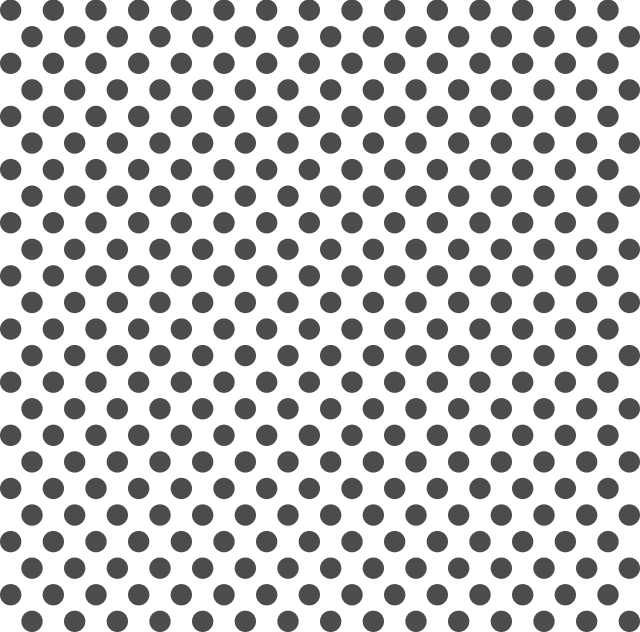
Write a WebGL 2 fragment shader that draws this pattern.

```glsl
#version 300 es
precision highp float;

uniform vec2 u_resolution;
out vec4 fragColor;

// Lengths are fractions of the canvas width
const float COLUMNS = 15.0;
const float COLUMN_PITCH = 1.0 / COLUMNS;
const float ROW_PITCH = 0.04152;
const float DOT_RADIUS = 0.25 * COLUMN_PITCH;
const vec3 PAPER = vec3(1.0);
const vec3 DOT_GREY = vec3(0.30);

// Signed distance to the nearest dot of the staggered grid
float staggeredDots(vec2 p) {
    float rowCoord = (p.y - DOT_RADIUS) / ROW_PITCH + 0.5;
    float row = floor(rowCoord);

    // Alternate rows shift by half a column
    float shift = mod(row, 2.0) < 0.5 ? 0.75 : 0.25;
    vec2 cell = vec2(p.x / COLUMN_PITCH - shift + 0.5, rowCoord);
    vec2 offset = (fract(cell) - 0.5) * vec2(COLUMN_PITCH, ROW_PITCH);
    return length(offset) - DOT_RADIUS;
}

void main() {
    vec2 p = gl_FragCoord.xy / u_resolution.x;
    float pixel = 1.0 / u_resolution.x;

    // One-pixel edge coverage
    float coverage = clamp(0.5 - staggeredDots(p) / pixel, 0.0, 1.0);
    fragColor = vec4(mix(PAPER, DOT_GREY, coverage), 1.0);
}
```
